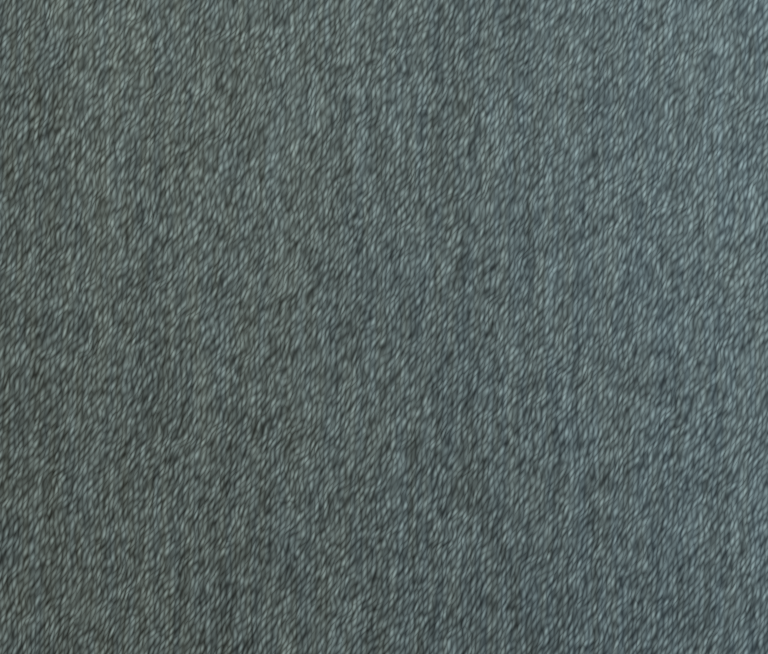
Give the GLSL for this texture, as a Shadertoy shader.

```glsl
// Grey-green twill cloth: leaning stitches, vertical yarn streaks and soft side light.

const vec2  STITCHES       = vec2(130.0, 76.0); // columns and rows per canvas height
const float TWILL_STEP     = 0.32;              // row shift from one column to the next
const float LEAN           = 0.58;              // sideways tilt of each stitch
const vec2  STITCH_SIGMA   = vec2(0.30, 0.46);  // soft half size, in cells
const float JITTER         = 0.42;
const float YARN_VARIATION = 0.65;
const float WEAVE_MEAN     = 0.61;
const float WEAVE_CONTRAST = 0.235;
const float STREAK_AMOUNT  = 0.110;
const float FIBRE_AMOUNT   = 0.130;
const float FIBRE_TILT     = 0.33;
const float MEAN_LIGHT     = 0.393;
const vec3  CLOTH_TINT     = vec3(0.890, 1.005, 0.995);
const vec3  BLUE_SHIFT     = vec3(-0.014, 0.000, 0.022);

float hash(vec2 p) {
    vec3 q = fract(p.xyx * 0.1031);
    q += dot(q, q.yzx + 33.33);
    return fract((q.x + q.y) * q.z);
}

float noise(vec2 p) {
    vec2 cell = floor(p);
    vec2 f = fract(p);
    f = f * f * (3.0 - 2.0 * f);
    float low  = mix(hash(cell), hash(cell + vec2(1.0, 0.0)), f.x);
    float high = mix(hash(cell + vec2(0.0, 1.0)), hash(cell + 1.0), f.x);
    return mix(low, high, f.y);
}

// Height of the brightest stitch over p, measured in cells.
float weave(vec2 p) {
    float height = 0.0;
    for (int i = -1; i <= 1; i++) {
        float column = floor(p.x) + float(i);
        float shift = TWILL_STEP * column;
        float baseRow = floor(p.y + shift);
        for (int j = -1; j <= 1; j++) {
            vec2 id = vec2(column, baseRow + float(j)) + 200.0;
            vec2 wobble = vec2(hash(id + 17.3), hash(id + 71.9)) - 0.5;
            vec2 centre = vec2(column, baseRow + float(j) - shift) + 0.5;
            vec2 d = p - centre - JITTER * wobble;
            d.x -= LEAN * d.y;
            d /= STITCH_SIGMA;
            float yarn = 1.0 + YARN_VARIATION * (hash(id) - 0.5);
            height = max(height, yarn * exp(-0.5 * dot(d, d)));
        }
    }
    return height;
}

// Narrow vertical yarn streaks, from short runs to long ones, centred on zero.
float streaks(vec2 uv) {
    return 0.45 * (noise(uv * vec2(150.0, 26.0)) - 0.5)
         + 0.35 * (noise(uv * vec2(110.0, 5.0) + 31.0) - 0.5)
         + 0.20 * (noise(uv * vec2(55.0, 2.0) + 67.0) - 0.5);
}

// Broad light: brighter at the top and right, dim at the left edge.
float sideLight(vec2 s) {
    return 0.055 * (s.y - 0.5) + 0.020 * (s.x - 0.5)
         + 0.030 * (smoothstep(0.6, 1.0, s.x) - 0.2)
         - 0.020 * smoothstep(0.10, 0.0, s.x);
}

void mainImage(out vec4 fragColor, in vec2 fragCoord) {
    vec2 uv = fragCoord / iResolution.y;
    vec2 s = fragCoord / iResolution.xy;

    // Gently bend the thread grid
    vec2 bend = vec2(noise(uv * 8.0), noise(uv * 8.0 + 43.0)) - 0.5;
    vec2 ripple = vec2(noise(uv * 45.0 + 5.0), noise(uv * 45.0 + 83.0)) - 0.5;
    vec2 threads = uv * STITCHES + 1.2 * bend + 0.6 * ripple;

    // Layers of brightness, with fibres along the tilt of the stitches
    vec2 along = vec2(uv.x - FIBRE_TILT * uv.y + 1.0, uv.y);
    float fibre = noise(along * vec2(300.0, 115.0)) - 0.5;
    float light = MEAN_LIGHT + sideLight(s)
                + WEAVE_CONTRAST * (weave(threads) - WEAVE_MEAN)
                + STREAK_AMOUNT * streaks(uv)
                + FIBRE_AMOUNT * fibre;

    // Cool tint towards the right, with narrow blue and warm yarns
    float hueYarn = noise(uv * vec2(100.0, 12.0) + 113.0) - 0.5;
    float blueness = 1.1 * smoothstep(0.1, 1.0, s.x) - 0.45 + 0.7 * hueYarn;
    vec3 color = light * CLOTH_TINT + BLUE_SHIFT * blueness;

    fragColor = vec4(clamp(color, 0.0, 1.0), 1.0);
}
```
